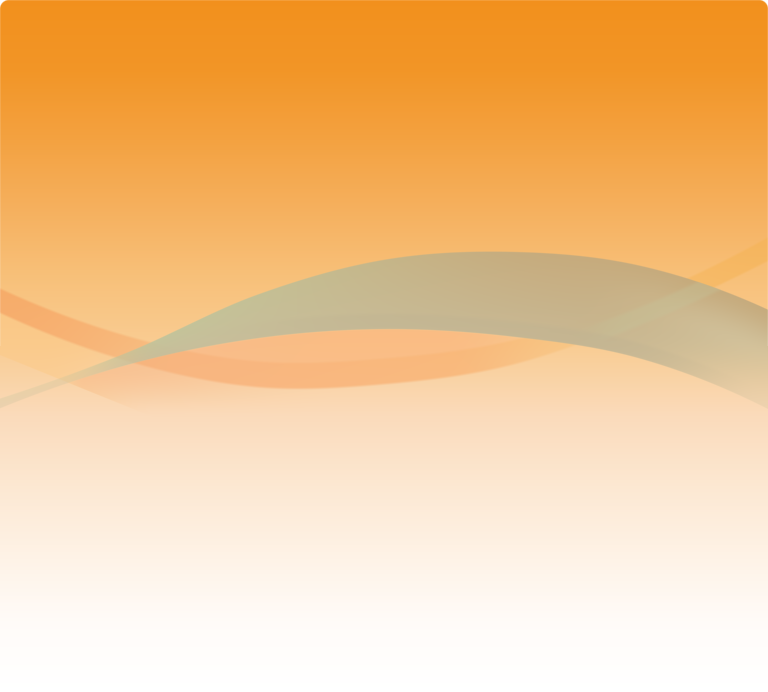
Reproduce this background procedurally as a Shadertoy shader.

```glsl
// Orange to white gradient with soft translucent ribbons sweeping across the middle.

// Smooth curve through seven evenly spaced heights (fractions from the top).
float curve(float x, float k[7]) {
    float s = clamp(x, 0.0, 0.9999) * 6.0;
    int i = int(s);
    float f = s - float(i);
    float b = k[i], c = k[i + 1];
    float a = i > 0 ? k[i - 1] : 3.0 * b - 3.0 * c + k[i + 2];
    float d = i < 5 ? k[i + 2] : 3.0 * c - 3.0 * b + k[i - 1];
    return b + 0.5 * f * (c - a + f * (2.0 * a - 5.0 * b + 4.0 * c - d
         + f * (3.0 * (b - c) + d - a)));
}

// Vertical background gradient, depth 0 at the top and 1 at the bottom.
vec3 sky(float depth) {
    vec3 stops[11] = vec3[11](
        vec3(0.949, 0.565, 0.112), vec3(0.949, 0.584, 0.150),
        vec3(0.953, 0.632, 0.250), vec3(0.961, 0.688, 0.365),
        vec3(0.970, 0.753, 0.475), vec3(0.976, 0.800, 0.575),
        vec3(0.980, 0.856, 0.730), vec3(0.988, 0.907, 0.820),
        vec3(0.995, 0.948, 0.898), vec3(1.000, 0.985, 0.973), vec3(1.0));
    float s = clamp(depth, 0.0, 0.9999) * 10.0;
    int i = int(s);
    return mix(stops[i], stops[i + 1], fract(s));
}

// Coverage of the area below an edge, and of a band between two edges.
float below(float depth, float edge, float soft) {
    return smoothstep(-soft, soft, depth - edge);
}

float band(float depth, float upper, float lower, float soft) {
    return below(depth, upper, soft) * (1.0 - below(depth, lower, soft));
}

// Signed distance to a box with rounded corners.
float roundedBox(vec2 p, vec2 halfSize, float radius) {
    vec2 q = abs(p) - halfSize + radius;
    return length(max(q, 0.0)) + min(max(q.x, q.y), 0.0) - radius;
}

void mainImage(out vec4 fragColor, in vec2 fragCoord) {
    vec2 uv = fragCoord / iResolution.xy;
    float x = uv.x, depth = 1.0 - uv.y;
    float soft = 0.9 / iResolution.y;

    // Edges of the wide sage arch and of the warm ribbon behind it
    float archTop = curve(x, float[7](0.576, 0.509, 0.4266, 0.3755, 0.364, 0.384, 0.4475));
    float archBase = curve(x, float[7](0.590, 0.527, 0.489, 0.4755, 0.4863, 0.518, 0.591));
    float warmTop = curve(x, float[7](0.417, 0.486, 0.522, 0.518, 0.492, 0.432, 0.343));
    float warmBase = curve(x, float[7](0.452, 0.522, 0.559, 0.555, 0.527, 0.462, 0.377));

    vec3 color = sky(depth);

    // Pale golden veil at the left
    float veilEdge = 0.513 + 0.45 * x;
    float veil = band(depth, warmBase, veilEdge, soft) * (1.0 - smoothstep(0.05, 0.2, x));
    color = mix(color, vec3(0.984, 0.785, 0.520), 0.5 * veil);

    // Peach glow under the arch
    float glowFade = smoothstep(0.12, 0.3, x) * (1.0 - smoothstep(0.58, 0.76, x));
    float glow = band(depth, archBase, warmBase, 2.0 * soft) * glowFade;
    color = mix(color, vec3(0.980, 0.714, 0.495), 0.7 * glow);

    // Pink wedge fading down and to the right
    float wedge = below(depth, archBase, soft) * (1.0 - below(depth, veilEdge, soft));
    wedge *= smoothstep(0.08, 0.11, x) * (1.0 - smoothstep(0.15, 0.45, x))
           * (1.0 - smoothstep(0.53, 0.605, depth));
    color = mix(color, vec3(0.972, 0.735, 0.555), 0.65 * wedge);

    // Warm ribbon: rust at the left, gold at the right
    vec3 warmColor = mix(vec3(0.962, 0.620, 0.365), vec3(0.958, 0.700, 0.325),
                         smoothstep(0.3, 0.85, x));
    float warmAlpha = mix(0.62, 0.23, smoothstep(0.0, 0.32, x));
    warmAlpha += 0.32 * smoothstep(0.75, 1.0, x);
    color = mix(color, warmColor, warmAlpha * band(depth, warmTop, warmBase, 2.0 * soft));

    // Sage arch, greener at the left and browner at the upper right
    float across = clamp((depth - archTop) / max(archBase - archTop, 0.001), 0.0, 1.0);
    vec3 archColor = mix(vec3(0.755, 0.765, 0.605), vec3(0.765, 0.665, 0.490),
                         smoothstep(0.2, 0.75, x));
    archColor = mix(archColor, vec3(0.775, 0.735, 0.610), 0.75 * across);
    archColor = mix(archColor, vec3(0.810, 0.755, 0.610),
                    smoothstep(0.75, 1.0, x) * smoothstep(0.0, 0.5, across));
    float archAlpha = mix(0.28, 0.94, smoothstep(0.07, 0.22, x));
    archAlpha *= 1.0 - 0.7 * smoothstep(0.48, 0.59, depth) * smoothstep(0.7, 1.0, x);
    float arch = band(depth, archTop, archBase, soft);
    color = mix(color, archColor, arch * archAlpha);

    // Faint green streak and lower fold inside the arch
    float streak = band(depth, warmTop + 0.012, warmBase + 0.008, 3.0 * soft);
    streak *= arch * smoothstep(0.74, 0.82, x);
    color = mix(color, vec3(0.770, 0.765, 0.600), 0.35 * streak);
    float fold = band(depth, archBase - 0.022, archBase, 3.0 * soft) * arch;
    fold *= smoothstep(0.25, 0.5, x) * (1.0 - smoothstep(0.8, 1.0, x));
    color = mix(color, vec3(0.740, 0.690, 0.565), 0.3 * fold);

    // White outside the rounded top corners
    float aspect = iResolution.x / iResolution.y;
    vec2 corner = vec2((x - 0.5) * aspect, uv.y);
    float outside = roundedBox(corner, vec2(0.5 * aspect, 1.0), 0.013);
    color = mix(color, vec3(1.0), smoothstep(-soft, soft, outside) * step(0.5, uv.y));

    fragColor = vec4(color, 1.0);
}
```
